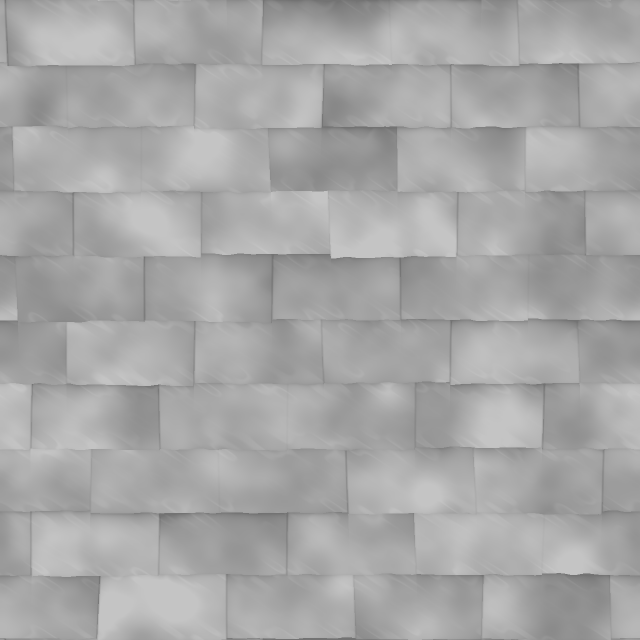
Give the GLSL for this texture map, as a WebGL 2 fragment shader.

```glsl
#version 300 es
precision highp float;
// Grey slate courses: ten rows of five overlapping slabs with slightly crooked
// edges. Each slab gets its own tone, clouds and flakes; the slab above casts
// a shadow on it. All lattices wrap, so the square tiles without a seam.

#define COLUMNS 5.0
#define ROWS 10.0
#define BASE_GREY 0.674
#define TONE_SPREAD 0.045
#define SLOPE_SPREAD 0.12
#define CLOUD_CONTRAST 0.31
#define FLAKE_CONTRAST 0.032
#define EDGE_CROOKED 0.06
#define EDGE_ROUGH 0.028
#define JOINT_WIDTH 0.0026
#define MERGE_CHANCE 0.24

uniform vec2 u_resolution;
out vec4 fragColor;

// Sideways shift of each course, in slabs, from the bottom up.
const float COURSE_SHIFT[10] = float[10](0.77, 0.243, 0.71, 0.245, 0.52,
                                         0.128, 0.573, 0.104, 0.523, 0.05);

struct Slab {
    vec2 seed;      // wrapped column and row, shared by merged neighbours
    vec2 local;     // position inside the slab, 0 to 1
    float joint;    // distance to the nearest upright joint, canvas units
    float jointInk; // darkness of that joint
    float lower;    // height of the lower edge, in rows
};

float hash(vec2 p) {
    vec3 q = fract(vec3(p.xyx) * 0.1031);
    q += dot(q, q.yzx + 33.33);
    return fract((q.x + q.y) * q.z);
}

// Value noise whose lattice wraps after period cells.
float noise(vec2 p, vec2 period, vec2 seed) {
    vec2 cell = floor(p), f = p - cell;
    f = f * f * f * (f * (f * 6.0 - 15.0) + 10.0);
    vec2 a = mod(cell, period) + seed, b = mod(cell + 1.0, period) + seed;
    return mix(mix(hash(a), hash(vec2(b.x, a.y)), f.x),
               mix(hash(vec2(a.x, b.y)), hash(b), f.x), f.y);
}

// Each octave turns by 45 degrees with whole-number factors, so it still wraps.
float clouds(vec2 p, vec2 seed) {
    float sum = 0.0, weight = 0.5;
    for (int i = 0; i < 5; i++) {
        sum += weight * (noise(p * 9.0, vec2(9.0), seed + float(i) * 31.0) - 0.5);
        p = vec2(p.x + p.y, p.y - p.x);
        weight *= 0.68;
    }
    return sum;
}

// Thin slanted streaks falling to the right.
float flakes(vec2 p, vec2 seed) {
    vec2 q = vec2(48.0 * p.x + 72.0 * p.y, 16.0 * (p.x - p.y));
    float streak = noise(q, vec2(24.0, 16.0), seed);
    return smoothstep(0.5, 0.68, streak) - smoothstep(0.68, 0.95, streak);
}

// The slab of a given row at point p.
Slab slabAt(vec2 p, float row) {
    Slab s;
    float wrapped = mod(row, ROWS);
    float u = p.x * COLUMNS - COURSE_SHIFT[int(wrapped)], v = p.y * ROWS - row;
    float nearest = floor(u + 0.5);
    vec2 jointId = vec2(mod(nearest, COLUMNS), wrapped);
    float lean = (hash(jointId + 71.0) - 0.5) * 0.05;
    float side = u - nearest - lean * (v - 0.5);
    float column = side < 0.0 ? nearest - 1.0 : nearest;
    vec2 id = vec2(mod(column, COLUMNS), wrapped);
    bool merged = hash(id + 19.0) < MERGE_CHANCE;
    s.seed = vec2(merged ? mod(id.x - 1.0, COLUMNS) : id.x, wrapped) * vec2(13.0, 7.0);
    s.local = vec2(u - column, v);
    s.joint = abs(side) / COLUMNS;
    s.jointInk = hash(jointId + 19.0) < MERGE_CHANCE ? 0.015 : 0.03 + 0.07 * hash(jointId + 43.0);
    float crooked = hash(s.seed + 3.0) - 0.5 + (hash(s.seed + 5.0) - 0.5) * (s.local.x - 0.5);
    float rough = noise(p * vec2(48.0, 20.0), vec2(48.0, 20.0), s.seed) - 0.5;
    s.lower = row + EDGE_CROOKED * crooked + EDGE_ROUGH * rough;
    return s;
}

float slateGrey(vec2 p) {
    // The upper course lies on top, so it is tested first.
    float y = p.y * ROWS, row = floor(y) + 1.0;
    Slab above = slabAt(p, row + 1.0), slab = slabAt(p, row);
    for (int i = 0; i < 2; i++) {
        if (y >= slab.lower) break;
        above = slab;
        row -= 1.0;
        slab = slabAt(p, row);
    }
    float below = (above.lower - y) / ROWS, rim = (y - slab.lower) / ROWS;

    // Face: tone, upright slope, clouds and flakes gathered near the edges.
    float grey = BASE_GREY + TONE_SPREAD * (hash(slab.seed + 11.0) - 0.5);
    grey += SLOPE_SPREAD * (hash(slab.seed + 23.0) - 0.5) * (slab.local.y - 0.5);
    grey += CLOUD_CONTRAST * clouds(p, slab.seed);
    float edgeZone = 0.15 + 0.85 * smoothstep(0.2, 0.45, abs(slab.local.y - 0.5));
    grey += FLAKE_CONTRAST * edgeZone * (flakes(p, slab.seed + 47.0) - 0.25);

    // Overlap shadow, soft rim and upright joints.
    float shade = hash(above.seed + 61.0);
    grey -= (0.03 + 0.06 * shade) * exp(-below / 0.0035) + 0.09 * shade * exp(-below / 0.018);
    grey -= 0.025 * exp(-rim / 0.0025);
    grey += 0.03 * (hash(slab.seed + 83.0) - 0.3) * exp(-rim / 0.010);
    grey -= slab.jointInk * (1.0 - smoothstep(0.0, JOINT_WIDTH, slab.joint));
    grey -= slab.jointInk * 0.25 * exp(-slab.joint / 0.009);
    return grey;
}

void main() {
    // Four samples per pixel smooth the slab edges.
    float grey = 0.0;
    for (int i = 0; i < 4; i++) {
        vec2 offset = vec2(i % 2, i / 2) * 0.5 - 0.25;
        grey += 0.25 * slateGrey((gl_FragCoord.xy + offset) / u_resolution);
    }
    fragColor = vec4(vec3(clamp(grey, 0.45, 0.77)), 1.0);
}
```
